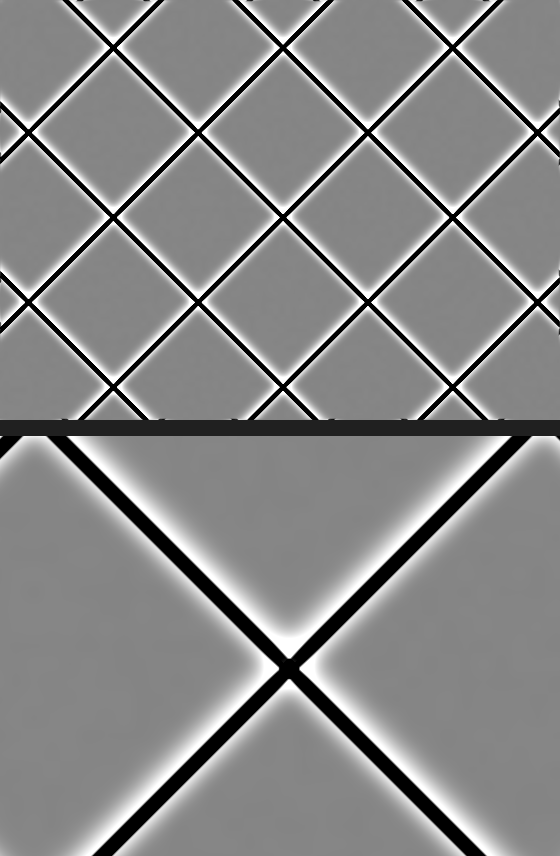
Top, the full canvas; bottom, a detail of the centre.
Write a WebGL 1 fragment shader that draws this pattern.

```glsl
precision highp float;

uniform vec2 u_resolution;

// Lengths are fractions of the canvas height.
const vec2 CROSSING = vec2(0.674, 0.482);
const float SPACING = 0.2857;        // between parallel lines
const float INK_HALF_WIDTH = 0.0053;
const float INK_SOFTNESS = 0.0016;
const float INK_DEPTH = 1.6;
const float UPPER_GLOW = 0.62;
const float UPPER_GLOW_WIDTH = 0.0175;
const float LOWER_GLOW = 0.50;
const float LOWER_GLOW_WIDTH = 0.0130;
const float BASE_GREY = 0.522;
const float MOTTLE_SCALE = 70.0;
const float MOTTLE_AMOUNT = 0.010;
const float EDGE_BLEED = 0.005;      // reach of the wrap-around at the borders

float hash(vec2 p) {
  vec3 q = fract(vec3(p.xyx) * 0.1031);
  q += dot(q, q.yzx + 33.33);
  return fract((q.x + q.y) * q.z);
}

float valueNoise(vec2 p) {
  vec2 cell = floor(p);
  vec2 f = fract(p);
  f = f * f * (3.0 - 2.0 * f);
  float low = mix(hash(cell), hash(cell + vec2(1.0, 0.0)), f.x);
  float high = mix(hash(cell + vec2(0.0, 1.0)), hash(cell + 1.0), f.x);
  return mix(low, high, f.y);
}

// Signed distance to the nearest line of a parallel family.
float nearestLine(float across) {
  return (fract(across / SPACING + 0.5) - 0.5) * SPACING;
}

// Dark core with a stronger glow on the upper side.
float lineProfile(float d) {
  float softness = max(INK_SOFTNESS, 0.7 / u_resolution.y);
  float ink = 1.0 - smoothstep(INK_HALF_WIDTH - softness,
                               INK_HALF_WIDTH + softness, abs(d));
  float strength = d > 0.0 ? UPPER_GLOW : LOWER_GLOW;
  float t = d / (d > 0.0 ? UPPER_GLOW_WIDTH : LOWER_GLOW_WIDTH);
  return strength * exp(-t * t) - INK_DEPTH * ink;
}

// Two diagonal families whose glows add up at the crossings.
float lattice(vec2 p) {
  vec2 q = (p - CROSSING) * sqrt(0.5);
  return lineProfile(nearestLine(q.y + q.x))
       + lineProfile(nearestLine(q.y - q.x));
}

void main() {
  vec2 p = gl_FragCoord.xy / u_resolution.y;
  vec2 size = vec2(u_resolution.x / u_resolution.y, 1.0);

  // Each border picks up a trace of the pattern from the opposite side.
  vec2 toBorder = min(p, size - p);
  vec2 bleed = 0.5 * (1.0 - smoothstep(0.0, EDGE_BLEED, toBorder));
  vec2 wrapped = p + size * (1.0 - 2.0 * step(0.5 * size, p));
  float relief = lattice(p);
  relief = mix(relief, lattice(vec2(wrapped.x, p.y)), bleed.x);
  relief = mix(relief, lattice(vec2(p.x, wrapped.y)), bleed.y);

  float mottle = (valueNoise(p * MOTTLE_SCALE) - 0.5) * MOTTLE_AMOUNT;
  float grey = clamp(BASE_GREY + relief + mottle, 0.0, 1.0);
  gl_FragColor = vec4(vec3(grey), 1.0);
}
```
